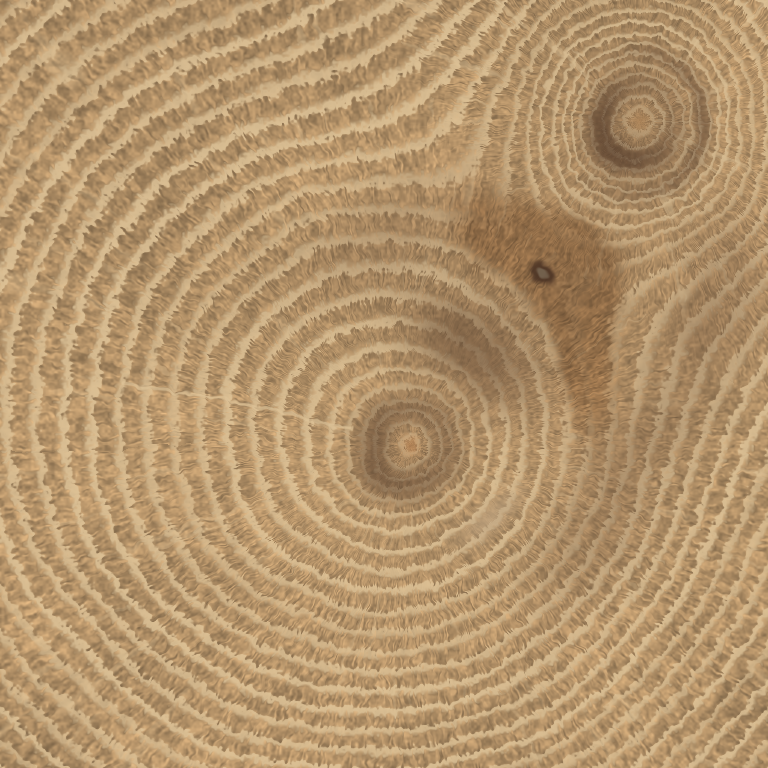
This texture is drawn by a WebGL 1 fragment shader. Its source:

```glsl
precision highp float;
uniform vec2 u_resolution;

const vec2 PITH = vec2(0.534, 0.418);
const vec2 KNOT = vec2(0.828, 0.839);
const vec2 EYE = vec2(0.711, 0.645);
const float RING_WIDTH = 0.030;
const float KNOT_OFFSET = 0.125;
const float MERGE = 0.22;
const vec3 PALE = vec3(0.87, 0.765, 0.595);
const vec3 TAN = vec3(0.685, 0.555, 0.395);
const vec3 BROWN = vec3(0.575, 0.43, 0.28);
const vec3 UMBER = vec3(0.30, 0.205, 0.145);

float hash(vec2 p) {
  vec3 q = fract(vec3(p.xyx) * 0.1031);
  q += dot(q, q.yzx + 33.33);
  return fract((q.x + q.y) * q.z);
}

float noise(vec2 p) {
  vec2 i = floor(p), f = fract(p);
  f = f * f * (3.0 - 2.0 * f);
  return mix(mix(hash(i), hash(i + vec2(1.0, 0.0)), f.x),
             mix(hash(i + vec2(0.0, 1.0)), hash(i + 1.0), f.x), f.y);
}

float fbm(vec2 p) {
  float sum = 0.0, amp = 0.5;
  for (int i = 0; i < 4; i++) {
    sum += amp * noise(p);
    p = p * 2.03 + 17.1;
    amp *= 0.5;
  }
  return sum;
}

// Soft elliptical spot, rotated by angle
float spot(vec2 p, vec2 center, vec2 size, float angle) {
  float c = cos(angle), s = sin(angle);
  vec2 d = p - center;
  d = vec2(c * d.x + s * d.y, c * d.y - s * d.x) / size;
  return exp(-dot(d, d));
}

float segment(vec2 p, vec2 a, vec2 b) {
  vec2 d = b - a;
  return length(p - a - d * clamp(dot(p - a, d) / dot(d, d), 0.0, 1.0));
}

// Streaks pointing out of a center, of even width at all radii
float fibre(vec2 r, float d) {
  float a = atan(r.y, r.x) + 4.0;
  float inner = noise(vec2(a * 42.0, d * 90.0));
  float outer = noise(vec2(a * 135.0, d * 90.0 + 9.0));
  return mix(inner, outer, smoothstep(0.06, 0.22, d));
}

void main() {
  vec2 p = gl_FragCoord.xy / u_resolution;
  vec2 warp = vec2(fbm(p * 7.0), fbm(p * 7.0 + 40.0)) - 0.47;
  vec2 w = p + warp * 0.026;
  w += (vec2(noise(p * 65.0), noise(p * 65.0 + 31.0)) - 0.5) * 0.006;
  w += (vec2(noise(p * 150.0), noise(p * 150.0 + 71.0)) - 0.5) * 0.004;

  // Two growth centers merged into one ring field
  vec2 r1 = w - PITH, r2 = w - KNOT;
  float d1 = length(r1), d2 = length(r2 * vec2(1.06, 0.96));
  vec2 dir = r1 / max(d1, 0.001), dir2 = r2 / max(d2, 0.001);
  float f1 = d1 * (1.0 + 0.14 * dir.x - 0.12 * dir.y);
  float f2 = d2 + KNOT_OFFSET;
  float h = clamp(0.5 + 0.5 * (f1 - f2) / MERGE, 0.0, 1.0);
  float field = mix(f1, f2, h) - MERGE * h * (1.0 - h);
  float phase = field / RING_WIDTH + 0.35;
  phase -= 2.6 * exp(-d1 * d1 / 0.004) + 6.0 * exp(-d2 * d2 / 0.012);

  float grain = noise(p * 260.0);
  float streak = mix(fibre(r1, d1), fibre(r2, d2), smoothstep(0.3, 0.7, h));
  float ray1 = noise(vec2((atan(r1.y, r1.x) + 4.0) * 46.0, d1 * 9.0));
  float ray2 = noise(vec2((atan(r2.y, r2.x) + 4.0) * 26.0, d2 * 9.0));
  float rays = smoothstep(0.80, 0.96, mix(ray1, ray2, step(0.5, h)));

  // Stained zones
  float ragged = 0.65 + 0.75 * fbm(p * 14.0);
  float saddle = spot(w, vec2(0.69, 0.68), vec2(0.135, 0.075), -0.4);
  saddle += 0.9 * spot(w, vec2(0.765, 0.53), vec2(0.042, 0.13), 0.1);
  saddle = smoothstep(0.25, 0.75, saddle * ragged);
  float stain = 0.85 * spot(w, vec2(0.62, 0.535), vec2(0.10, 0.05), -0.7);
  stain += 0.65 * spot(w, vec2(0.935, 0.60), vec2(0.06, 0.12), -0.3);
  stain += 0.6 * spot(w, vec2(0.80, 0.36), vec2(0.06, 0.16), -0.5);
  stain += 0.35 * spot(w, vec2(0.51, 0.70), vec2(0.14, 0.05), 0.6);
  stain += 0.35 * spot(w, vec2(0.70, 0.62), vec2(0.15, 0.13), 0.0);
  stain *= ragged;
  float heart = exp(-pow((d1 - 0.048) / 0.026, 2.0));
  heart *= 0.75 - 0.25 * dot(dir, vec2(0.6, 0.3));
  float knotDark = exp(-pow((d2 - 0.05) / 0.018, 2.0)) * (0.6 - 0.4 * dot(dir2, vec2(0.8, 0.6)));
  knotDark += exp(-pow((d2 - 0.09) / 0.012, 2.0)) * (0.3 + 0.35 * dir2.x);
  knotDark += 0.3 * exp(-d2 * d2 / 0.009);

  // Ring profile: ragged pale band, then streaked darker wood
  float t = fract(phase + (streak - 0.5) * 0.20 + (grain - 0.5) * 0.20);
  float band = smoothstep(0.0, 0.13, t) * (1.0 - smoothstep(0.24, 0.50, t));
  band *= 0.70 + 0.30 * hash(vec2(floor(phase), 3.0));
  band *= (1.0 - 0.88 * saddle) * (1.0 - 0.35 * min(stain + heart, 1.0));
  vec3 color = mix(TAN, BROWN, saddle * 0.9);
  color *= 1.0 + 0.22 * (fbm(p * 5.0) - 0.47);
  color *= 1.0 + (streak - 0.5) * 0.34 + (grain - 0.5) * 0.18;
  color = mix(color, PALE, band * 0.88);
  color = mix(color, PALE, rays * (0.25 + 0.25 * h) * (1.0 - 0.5 * saddle));
  float dark = stain * 0.42 + heart * 0.55 + knotDark * 0.6;
  color = mix(color, UMBER, clamp(dark * (0.8 + 0.4 * streak), 0.0, 0.7));

  // Bright cores, drying crack, pale scar and dark eye
  color = mix(color, vec3(0.70, 0.50, 0.32), 0.7 * exp(-d1 * d1 / 0.00016));
  color = mix(color, vec3(0.70, 0.53, 0.35), 0.7 * exp(-d2 * d2 / 0.00016));
  float crack = segment(w, vec2(0.155, 0.50), vec2(0.46, 0.446));
  color = mix(color, PALE, 0.7 * (1.0 - smoothstep(0.001, 0.0035, crack)));
  float scar = spot(w, vec2(0.64, 0.325), vec2(0.045, 0.018), 0.65);
  color = mix(color, vec3(0.73, 0.63, 0.50), 0.6 * scar * ragged);
  float eye = spot(w, EYE, vec2(0.023, 0.014), -0.6);
  color = mix(color, UMBER, smoothstep(0.25, 0.65, eye) * 0.9);
  color = mix(color, vec3(0.50, 0.44, 0.36), smoothstep(0.7, 0.95, eye) * 0.7);

  gl_FragColor = vec4(clamp(color, 0.0, 1.0), 1.0);
}
```
